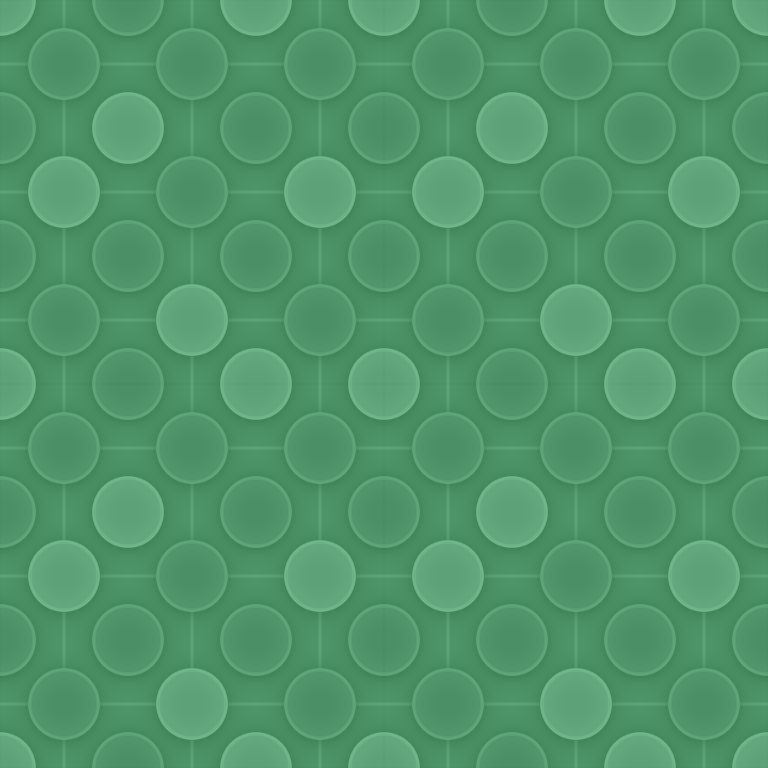
This pattern is drawn by a WebGL 2 fragment shader. Its source:

```glsl
#version 300 es
precision highp float;

uniform vec2 u_resolution;
out vec4 fragColor;

const float RADIUS = 0.28;

// Distance from the nearest disc edge of a unit lattice, negative inside.
float discDistance(vec2 p) {
    return length(p - round(p)) - RADIUS;
}

// 1 for pale discs: a zigzag that recurs every three cells.
float paleDisc(vec2 p, float rowShift) {
    vec2 id = floor(mod(round(p) - vec2(0.0, rowShift) + 0.5, 3.0));
    float paleRow = id.x == 1.0 ? 1.0 : 0.0;
    return id.y == paleRow ? 1.0 : 0.0;
}

// Antialiased coverage of a line with the given half width.
float lineMask(float dist, float halfWidth, float pixel) {
    return clamp((halfWidth - dist) / pixel + 0.5, 0.0, 1.0);
}

float shadow(float dist) {
    return exp(-max(dist, 0.0) / 0.075);
}

void main() {
    // Six cells each way, rows counted from the top.
    vec2 uv = gl_FragCoord.xy / u_resolution;
    vec2 grid = vec2(uv.x, 1.0 - uv.y) * 6.0;
    float pixel = 6.0 / min(u_resolution.x, u_resolution.y);

    // Ground with thin lines through the cell centres.
    vec3 color = vec3(0.318, 0.592, 0.424);
    vec2 toLine = abs(fract(grid) - 0.5);
    float lines = lineMask(min(toLine.x, toLine.y), 0.013, pixel);
    color = mix(color, vec3(0.385, 0.655, 0.49), lines * 0.85);

    // Soft shadows, falling slightly downward.
    vec2 lit = grid - vec2(0.0, 0.015);
    float shade = 1.0 - (1.0 - shadow(discDistance(lit)))
                      * (1.0 - shadow(discDistance(lit - 0.5)));
    color = mix(color, color * vec3(0.80, 0.89, 0.84), shade);

    // Discs at the corners and the centres of the cells.
    float cornerDist = discDistance(grid);
    float centerDist = discDistance(grid - 0.5);
    float dist = min(cornerDist, centerDist);
    float pale = cornerDist < centerDist ? paleDisc(grid, 0.0)
                                         : paleDisc(grid - 0.5, 1.0);
    vec3 fill = mix(vec3(0.292, 0.562, 0.402), vec3(0.365, 0.632, 0.473), pale);
    vec3 rim = mix(vec3(0.375, 0.645, 0.475), vec3(0.44, 0.71, 0.54), pale);

    // Faces lighten toward a narrow bright rim.
    fill += 0.022 * smoothstep(-0.2, -0.03, dist);
    float rimMask = smoothstep(-0.031 - pixel * 0.5, -0.018 + pixel * 0.5, dist);
    vec3 disc = mix(fill, rim, rimMask);
    color = mix(color, disc, clamp(0.5 - dist / pixel, 0.0, 1.0));

    // Faint hairline creases every three cells.
    vec2 toCrease = abs(grid - 3.0 * round(grid / 3.0));
    color -= 0.01 * lineMask(min(toCrease.x, toCrease.y), 0.006, pixel);

    fragColor = vec4(color, 1.0);
}
```
